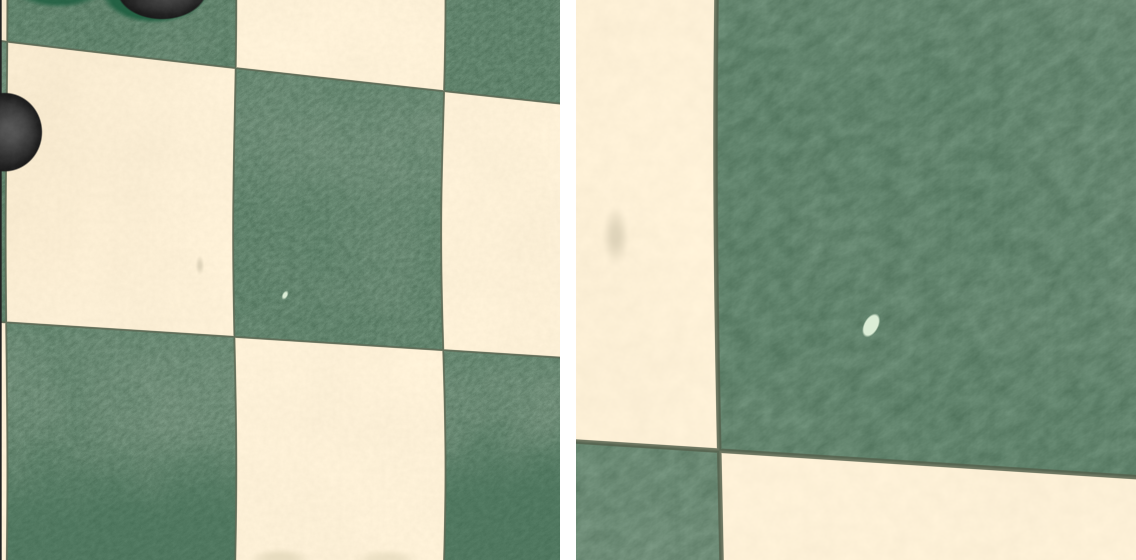
Left, the full canvas; right, a detail of the centre.
This pattern is drawn by a WebGL 1 fragment shader. Its source:

```glsl
precision highp float;

uniform vec2 u_resolution;

const vec3 CREAM = vec3(0.99, 0.94, 0.84);
const vec3 GREEN = vec3(0.375, 0.51, 0.42);
const vec3 GREEN_SHEEN = vec3(0.46, 0.57, 0.49);
const vec3 GREEN_DEEP = vec3(0.30, 0.46, 0.365);
const vec3 SEAM = vec3(0.33, 0.38, 0.30);
const vec3 BLACK = vec3(0.13, 0.13, 0.13);

vec2 randomGradient(vec2 cell) {
  float angle = 6.2832 * fract(sin(dot(cell, vec2(127.1, 311.7))) * 43758.5);
  return vec2(cos(angle), sin(angle));
}

float gradientNoise(vec2 p) {
  vec2 i = floor(p);
  vec2 f = p - i;
  vec2 w = f * f * f * (f * (f * 6.0 - 15.0) + 10.0);
  float a = dot(randomGradient(i), f);
  float b = dot(randomGradient(i + vec2(1.0, 0.0)), f - vec2(1.0, 0.0));
  float c = dot(randomGradient(i + vec2(0.0, 1.0)), f - vec2(0.0, 1.0));
  float d = dot(randomGradient(i + 1.0), f - 1.0);
  return mix(mix(a, b, w.x), mix(c, d, w.x), w.y);
}

float fractalNoise(vec2 p) {
  float sum = 0.0;
  float gain = 1.0;
  for (int k = 0; k < 4; k++) {
    sum += gain * gradientNoise(p);
    p = p * 2.03 + 17.3;
    gain *= 0.6;
  }
  return sum;
}

vec2 rotate(vec2 p, float a) {
  return vec2(cos(a) * p.x + sin(a) * p.y, cos(a) * p.y - sin(a) * p.x);
}

// Soft-edged ellipse mask
float ellipse(vec2 p, vec2 center, vec2 radii, float softness) {
  float d = (length((p - center) / radii) - 1.0) * min(radii.x, radii.y);
  return 1.0 - smoothstep(-softness, softness, d);
}

// Column and row coordinates of the perspective board; cells are unit squares
vec2 boardCoords(vec2 p) {
  float down = 1.0 - p.y;
  float x = p.x - (0.0015 + 0.003 * p.x) * cos(7.5 * down) - 0.012;
  float column = (0.425 - sqrt(0.1806 - 0.07 * x)) / 0.035;
  float upper = 0.073 + 0.118 * p.x - 0.006 * p.x * p.x;
  float lower = 0.575 + 0.0635 * p.x;
  return vec2(column, (down - upper) / (lower - upper));
}

// Signed distances to the nearest column and row edges, in canvas units
vec2 edgeDistance(vec2 board, vec2 p) {
  vec2 size = vec2(0.425 - 0.035 * board.x, 0.502 - 0.05 * p.x);
  return (board - floor(board + 0.5)) * size;
}

vec3 greenLeather(vec2 p, vec2 board) {
  vec2 fibre = rotate(p, 0.6) * vec2(75.0, 125.0);
  float grain = fractalNoise(fibre);
  float cloud = fractalNoise(p * 5.0 + 3.0);
  float sheen = exp(-10.0 * pow(fract(board.y) - 0.2, 2.0));
  float deep = smoothstep(0.22, 0.04, p.y + 0.03 * cloud - 0.06 * p.x);
  vec3 color = mix(GREEN, GREEN_SHEEN, clamp(0.55 * sheen + 0.45 * cloud, 0.0, 1.0));
  color = mix(color, GREEN_DEEP, 0.85 * deep);
  return color + 0.06 * grain * (1.0 - 0.5 * deep);
}

vec3 creamLeather(vec2 p) {
  float mottling = fractalNoise(p * 6.0 + 9.0);
  float grain = fractalNoise(p * 90.0);
  float shade = smoothstep(0.5, 0.0, p.x) * smoothstep(0.35, 0.6, p.y);
  vec3 color = CREAM - shade * vec3(0.015, 0.02, 0.025);
  return color + 0.012 * mottling + 0.013 * grain;
}

// Glossy black piece with a soft highlight
vec3 addPiece(vec3 base, vec2 p, vec2 center, vec2 radii, float pixel) {
  float shine = ellipse(p, center + radii * vec2(0.15, 0.05), radii * 0.5, 0.03);
  float rim = ellipse(p, center, radii * 0.85, 0.012);
  vec3 color = BLACK * mix(0.8, 1.25, rim) + 0.17 * shine;
  color += 0.02 * fractalNoise(p * 60.0);
  return mix(base, color, ellipse(p, center, radii, pixel));
}

void main() {
  vec2 p = gl_FragCoord.xy / u_resolution;
  float pixel = 1.0 / min(u_resolution.x, u_resolution.y);

  // Checkered squares
  vec2 board = boardCoords(p);
  vec2 edge = edgeDistance(board, p);
  vec2 cell = floor(board);
  float parity = mod(cell.x + cell.y, 2.0);
  float nearest = min(abs(edge.x), abs(edge.y));
  float coverage = smoothstep(0.0, pixel, nearest) * 0.5 + 0.5;
  float green = mix(1.0 - parity, parity, coverage);
  vec3 color = mix(creamLeather(p), greenLeather(p, board), green);

  // Seams and the dark board rim
  float seam = 1.0 - smoothstep(0.0012 - 0.5 * pixel, 0.0012 + pixel, nearest);
  color = mix(color, SEAM, 0.85 * seam);
  color = mix(color, BLACK, 1.0 - smoothstep(0.002, 0.002 + pixel, p.x));

  // Stains, scuff and a pale fleck
  color = mix(color, vec3(0.86, 0.82, 0.70), 0.6 * ellipse(p, vec2(0.5, 0.0), vec2(0.04, 0.016), 0.009));
  color = mix(color, vec3(0.86, 0.82, 0.70), 0.5 * ellipse(p, vec2(0.69, 0.0), vec2(0.04, 0.014), 0.009));
  color = mix(color, vec3(0.80, 0.76, 0.66), 0.6 * ellipse(p, vec2(0.357, 0.526), vec2(0.005, 0.011), 0.004));
  vec2 fleck = rotate(p - vec2(0.509, 0.473), -0.5);
  color = mix(color, vec3(0.86, 0.93, 0.84), ellipse(fleck, vec2(0.0), vec2(0.004, 0.007), pixel));

  // Pieces and their green-tinted shadows
  vec3 shadow = vec3(0.10, 0.36, 0.24);
  color = mix(color, shadow, 0.85 * ellipse(p, vec2(0.275, 1.018), vec2(0.09, 0.056), 0.006));
  color = mix(color, shadow, 0.8 * ellipse(p, vec2(0.105, 1.01), vec2(0.06, 0.02), 0.006));
  color = addPiece(color, p, vec2(0.289, 1.02), vec2(0.08, 0.054), pixel);
  color = addPiece(color, p, vec2(0.008, 0.764), vec2(0.067, 0.07), pixel);

  gl_FragColor = vec4(clamp(color, 0.0, 1.0), 1.0);
}
```
